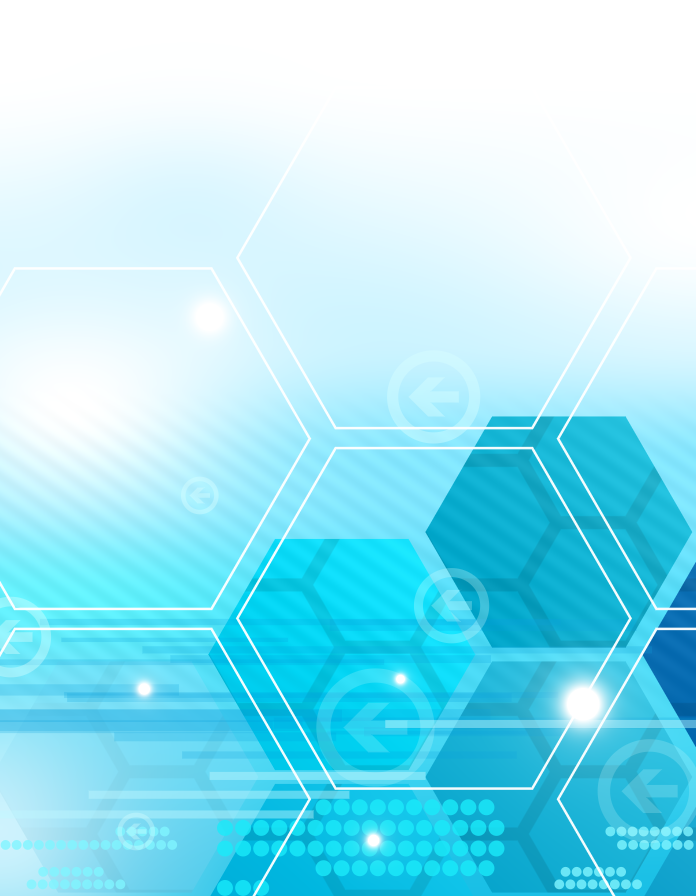
Write a Shadertoy shader that draws this background.

```glsl
// Cyan hexagon backdrop with outlines, arrow badges, streaks, dots and glows.

float hash(float n) { return fract(sin(n * 127.1) * 43758.5453); }

// Anti-aliased coverage of a signed distance
float cover(float d) { return clamp(0.5 - d * iResolution.y, 0.0, 1.0); }

float blob(vec2 p, vec2 center, vec2 radii) {
    vec2 d = (p - center) / radii;
    return exp(-dot(d, d));
}

float box(vec2 p, vec2 halfSize) {
    vec2 d = abs(p) - halfSize;
    return max(d.x, d.y);
}

// Flat-topped hexagon
float hexagon(vec2 p, float apothem) {
    p = abs(p);
    return max(p.y, 0.866 * p.x + 0.5 * p.y) - apothem;
}

// Distance to the seams of a honeycomb with unit row spacing
float honeycomb(vec2 p) {
    vec2 s = vec2(1.732, 1.0);
    vec2 a = mod(p + 0.5 * s, s) - 0.5 * s;
    vec2 b = mod(p, s) - 0.5 * s;
    return -hexagon(dot(a, a) < dot(b, b) ? a : b, 0.5);
}

// Ring around a left-pointing arrow, unit outer radius
float badge(vec2 p) {
    float ring = abs(length(p) - 0.88) - 0.12;
    float shaft = box(p - vec2(0.06, 0.0), vec2(0.48, 0.12));
    float along = p.x + 0.54 - abs(p.y);
    float head = max(abs(along - 0.18) * 0.707 - 0.127, abs(p.y) - 0.42);
    return min(ring, min(shaft, head));
}

vec3 sky(vec2 p) {
    vec3 c = mix(vec3(1.0), vec3(0.78, 0.95, 1.0), smoothstep(0.08, 0.40, p.y));
    c = mix(c, vec3(0.50, 0.90, 1.0), smoothstep(0.38, 0.52, p.y));
    c = mix(c, vec3(0.28, 0.85, 0.96), smoothstep(0.54, 0.72, p.y));
    c = mix(c, vec3(0.10, 0.75, 0.90), smoothstep(0.80, 1.0, p.y));
    c = mix(c, vec3(0.80, 0.95, 1.0), 0.6 * blob(p, vec2(0.21, 0.25), vec2(0.13, 0.10)));
    c = mix(c, vec3(0.30, 1.0, 1.0), 0.6 * blob(p, vec2(0.08, 0.67), vec2(0.22, 0.07)));
    c = mix(c, vec3(1.0), blob(p, vec2(0.08, 0.45), vec2(0.20, 0.13)));
    c = mix(c, vec3(1.0), blob(p, vec2(0.80, 0.24), vec2(0.26, 0.15)));
    return mix(c, vec3(0.88, 0.97, 1.0), 0.9 * blob(p, vec2(0.0, 0.93), vec2(0.20, 0.17)));
}

void mainImage(out vec4 fragColor, in vec2 fragCoord) {
    // Height is 1, y runs downwards
    vec2 p = vec2(fragCoord.x, iResolution.y - fragCoord.y) / iResolution.y;
    vec3 c = sky(p);

    // Filled hexagons with a faint inner honeycomb
    vec3 fills[8] = vec3[](
        vec3(1.0), vec3(0.45, 0.82, 0.94), vec3(0.0, 0.84, 0.96), vec3(0.0, 0.72, 0.88),
        vec3(0.04, 0.69, 0.82), vec3(0.10, 0.70, 0.84), vec3(0.04, 0.42, 0.70), vec3(0.10, 0.66, 0.82));
    float seam = 1.0 - smoothstep(0.045, 0.06, honeycomb((p - vec2(0.5417, 0.5833)) / 0.139));
    for (int k = 0; k < 8; k++) {
        int col = k / 2;
        vec2 center = vec2(0.1393 + 0.2422 * float(col),
                           0.5938 + 0.2734 * float(k % 2) + 0.1367 * float(col % 2));
        vec2 q = p - center;
        float alpha = k == 0 ? 0.0 : (k == 1 ? 0.4 * smoothstep(-0.1, 0.2, p.x) : 0.94);
        vec3 fill = fills[k] * (1.0 - 0.10 * seam) + vec3(0.05, 0.04, 0.03) * (q.x - q.y) / 0.13;
        c = mix(c, fill, alpha * cover(hexagon(q, 0.129)));
    }

    // Diagonal pinstripes
    float stripe = sin(dot(p, vec2(-0.57, 0.82)) * 285.0);
    c += 0.018 * stripe * smoothstep(0.42, 0.52, p.y) * (1.0 - smoothstep(0.70, 0.85, p.y));

    // Dark scattered streaks, then pale bars as (left, right, y)
    for (float i = 0.0; i < 18.0; i++) {
        vec2 center = vec2(0.78 * hash(i + 1.0), 0.67 + 0.20 * hash(i + 31.0));
        vec2 size = vec2(0.10 + 0.20 * hash(i + 61.0), 0.002 + 0.005 * hash(i + 91.0));
        c = mix(c, vec3(0.02, 0.62, 0.86), 0.22 * cover(box(p - center, size)));
    }
    vec3 bars[4] = vec3[](vec3(0.234, 0.475, 0.866), vec3(0.099, 0.39, 0.887),
                          vec3(0.0, 0.35, 0.909), vec3(0.43, 0.78, 0.808));
    for (int i = 0; i < 4; i++) {
        vec2 center = vec2(0.5 * (bars[i].x + bars[i].y), bars[i].z);
        float d = box(p - center, vec2(0.5 * (bars[i].y - bars[i].x), 0.0045));
        c = mix(c, vec3(0.75, 0.97, 1.0), 0.45 * cover(d));
    }

    // Dot rows as (left, right, y): large ones first
    vec3 rows[13] = vec3[](
        vec3(0.351, 0.57, 0.901), vec3(0.241, 0.57, 0.924), vec3(0.241, 0.57, 0.947),
        vec3(0.351, 0.57, 0.969), vec3(0.241, 0.303, 0.991), vec3(0.128, 0.2, 0.928),
        vec3(0.0, 0.2, 0.943), vec3(0.042, 0.128, 0.973), vec3(0.029, 0.141, 0.987),
        vec3(0.675, 0.78, 0.928), vec3(0.688, 0.78, 0.943), vec3(0.625, 0.71, 0.973), vec3(0.618, 0.723, 0.987));
    for (int i = 0; i < 13; i++) {
        float pitch = i < 5 ? 0.0202 : 0.0124;
        float n = floor((rows[i].y - rows[i].x) / pitch);
        float x = p.x - rows[i].x;
        x -= pitch * (clamp(floor(x / pitch), 0.0, n - 1.0) + 0.5);
        vec3 dotColor = i < 5 ? vec3(0.10, 0.92, 0.98) : vec3(0.50, 0.96, 1.0);
        c = mix(c, dotColor, 0.8 * cover(length(vec2(x, p.y - rows[i].z)) - 0.44 * pitch));
    }

    // Arrow badges as (x, y, radius, opacity)
    vec4 badges[7] = vec4[](
        vec4(0.484, 0.443, 0.052, 0.42), vec4(0.504, 0.676, 0.042, 0.28), vec4(0.012, 0.711, 0.045, 0.4),
        vec4(0.419, 0.812, 0.066, 0.2), vec4(0.725, 0.883, 0.058, 0.2), vec4(0.223, 0.553, 0.021, 0.4),
        vec4(0.152, 0.928, 0.021, 0.35));
    for (int i = 0; i < 7; i++) {
        vec4 b = badges[i];
        c = mix(c, vec3(0.85, 1.0, 1.0), b.w * cover(badge((p - b.xy) / b.z) * b.z));
    }

    // Large white hexagon outlines
    for (int k = 0; k < 6; k++) {
        int col = k / 2;
        vec2 center = vec2(0.1263 + 0.3580 * float(col),
                           0.2878 + 0.4023 * float(k % 2) + 0.2018 * float(1 - col % 2));
        c = mix(c, vec3(1.0), 0.95 * cover(abs(hexagon(p - center, 0.190)) - 0.0014));
    }

    // Glows as (x, y, radius)
    vec3 glows[5] = vec3[](vec3(0.651, 0.786, 0.024), vec3(0.234, 0.354, 0.020),
        vec3(0.161, 0.769, 0.008), vec3(0.447, 0.758, 0.006), vec3(0.417, 0.938, 0.008));
    for (int i = 0; i < 5; i++) {
        float d = length(p - glows[i].xy) / glows[i].z;
        c = mix(c, vec3(1.0), min(1.0, 1.2 * exp(-d * d) + 0.5 * exp(-0.7 * d)));
    }
    fragColor = vec4(clamp(c, 0.0, 1.0), 1.0);
}
```
